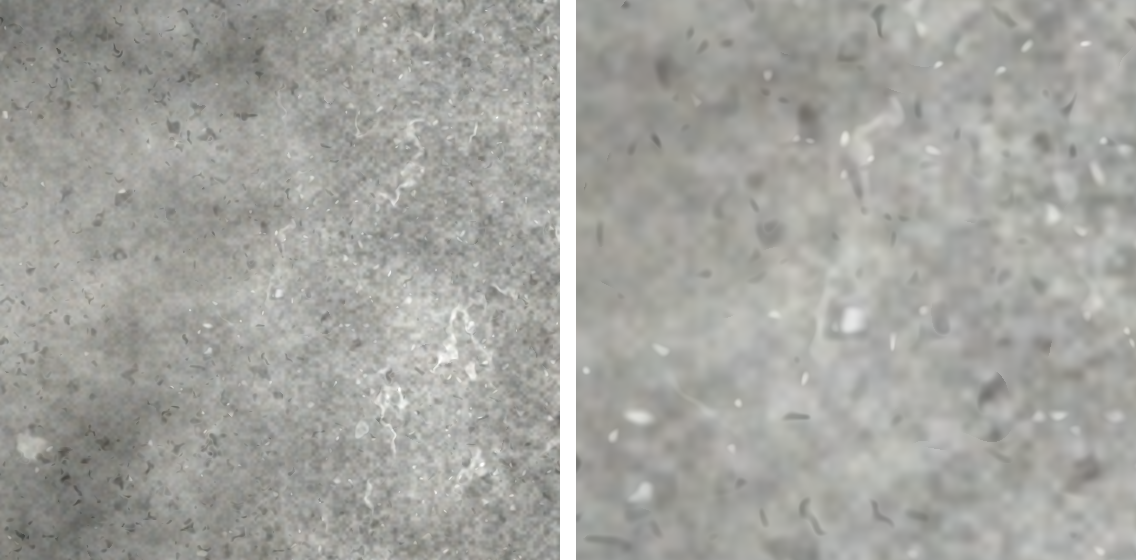
Left: the whole. Right: its middle third, enlarged.
This texture is drawn by a WebGL 2 fragment shader. Its source:

```glsl
#version 300 es
precision highp float;
// Weathered grey concrete with dark stains, pitted specks, fine grain and pale scratches.

#define BASE_TONE 0.652
#define STAIN_DEPTH 0.135
#define CLOUD_DEPTH 0.26
#define MOTTLE_DEPTH 0.13
#define GRAIN_DEPTH 0.13
#define GRAIN_SCALE 95.0
#define PIT_SCALE 30.0
#define PIT_DEPTH 0.17
#define CHIP_SCALE 62.0
#define CHIP_LIGHT 0.20
#define SCRATCH_LIGHT 0.17
#define TINT_DEPTH 0.035

uniform vec2 u_resolution;
out vec4 fragColor;

float hash(vec2 p) {
  return fract(sin(dot(p, vec2(127.1, 311.7))) * 43758.5453);
}

float noise(vec2 p) {
  vec2 i = floor(p), f = fract(p);
  vec2 w = f * f * (3.0 - 2.0 * f);
  return mix(mix(hash(i), hash(i + vec2(1, 0)), w.x),
             mix(hash(i + vec2(0, 1)), hash(i + vec2(1, 1)), w.x), w.y);
}

float fbm(vec2 p) {
  float sum = 0.0, amp = 0.5;
  for (int i = 0; i < 4; i++) {
    sum += amp * noise(p);
    p = mat2(1.6, 1.2, -1.2, 1.6) * p + 17.3;
    amp *= 0.5;
  }
  return sum / 0.9375;
}

// Soft elliptical patch, 1 at its centre
float patchAt(vec2 p, vec2 centre, vec2 size) {
  vec2 d = (p - centre) / size;
  return exp(-dot(d, d));
}

// Soft dots of random size and strength, one candidate per cell
float dots(vec2 p, float chance, float seed) {
  vec2 cell = floor(p);
  float best = 0.0;
  for (int y = -1; y <= 1; y++) {
    for (int x = -1; x <= 1; x++) {
      vec2 id = cell + vec2(x, y);
      vec2 centre = id + vec2(hash(id + seed), hash(id + seed + 5.7));
      float size = mix(0.18, 0.52, pow(hash(id + seed + 9.1), 2.0));
      float present = step(hash(id + seed + 13.9), chance);
      float strength = mix(0.35, 1.0, hash(id + seed + 21.3));
      float dot_ = 1.0 - smoothstep(size * 0.2, size * 1.2, length(p - centre));
      best = max(best, present * strength * dot_);
    }
  }
  return best;
}

// Broken thin lines along the contours of a noise field
float scratches(vec2 p, float seed) {
  vec2 q = p * vec2(11.0, 8.0) + seed;
  float ridge = abs(fbm(q) - 0.5);
  float gaps = smoothstep(0.56, 0.78, noise(p * 17.0 + seed * 2.0));
  return (1.0 - smoothstep(0.004, 0.045, ridge)) * gaps;
}

void main() {
  vec2 p = gl_FragCoord.xy / u_resolution;
  vec2 warp = vec2(fbm(p * 5.0 + 3.1), fbm(p * 5.0 + 41.7)) - 0.5;
  vec2 q = p + 0.22 * warp;
  float rough = smoothstep(0.3, 0.75, q.x + 0.15 * (0.5 - q.y));

  // Broad stains and worn pale areas
  float stain = patchAt(q, vec2(0.08, 0.97), vec2(0.30, 0.17))
              + 0.8 * patchAt(q, vec2(0.40, 0.88), vec2(0.17, 0.10))
              + patchAt(q, vec2(0.10, 0.19), vec2(0.17, 0.15))
              + 0.8 * patchAt(q, vec2(0.30, 0.02), vec2(0.55, 0.13))
              + 0.45 * patchAt(q, vec2(0.83, 0.52), vec2(0.14, 0.08));
  float worn = patchAt(q, vec2(0.78, 0.33), vec2(0.28, 0.17))
             + 0.8 * patchAt(q, vec2(0.70, 0.88), vec2(0.26, 0.17))
             + 0.6 * patchAt(q, vec2(0.30, 0.23), vec2(0.09, 0.08));
  float tone = BASE_TONE - STAIN_DEPTH * min(stain, 1.25) + 0.05 * worn;
  tone += CLOUD_DEPTH * (fbm(p * 6.0 + 8.3) - 0.5);
  tone += MOTTLE_DEPTH * (fbm(p * 26.0 + 2.9) - 0.5);

  // Fine grain, stronger on the rough side
  float grain = noise(p * GRAIN_SCALE) + 0.7 * noise(p * GRAIN_SCALE * 1.73 + 31.0) - 0.85;
  tone += GRAIN_DEPTH * mix(0.55, 1.15, rough) * grain;

  // Clustered dark pits with ragged outlines
  vec2 ragged = vec2(noise(p * 85.0 + 6.0), noise(p * 85.0 + 57.0)) - 0.5;
  float cluster = smoothstep(0.38, 0.68, fbm(p * 7.0 + 70.0));
  float pits = dots(p * PIT_SCALE + 0.7 * ragged, 0.12 + 0.45 * cluster, 2.0);
  pits = max(pits, 0.7 * dots(p * PIT_SCALE * 1.9 + 0.6 * ragged, 0.25 * cluster + 0.08, 33.0));
  tone -= PIT_DEPTH * pits * mix(1.0, 0.8, rough);

  // Pale chips, scratches and one embedded pebble
  float chips = dots(p * CHIP_SCALE + 0.6 * ragged, 0.02 + 0.13 * rough, 64.0);
  float lines = scratches(p + 0.008 * ragged, 4.0) * rough;
  float pebble = 1.0 - smoothstep(0.014, 0.034, length(p - vec2(0.056, 0.2) + 0.014 * ragged));
  tone += CHIP_LIGHT * chips + SCRATCH_LIGHT * lines + 0.19 * pebble;

  // Faint warm and cool flecks over a slightly yellow grey
  float warmth = noise(p * 70.0 + 19.0) + 0.8 * fbm(p * 9.0 + 90.0) - 0.9 - 0.12 * rough;
  float magenta = noise(p * 58.0 + 77.0) - 0.5;
  vec3 colour = vec3(tone) + vec3(0.003, 0.002, -0.018);
  colour += TINT_DEPTH * (warmth * vec3(0.5, 0.0, -0.6) + magenta * vec3(0.25, -0.3, 0.25));
  fragColor = vec4(clamp(colour, 0.0, 1.0), 1.0);
}
```
